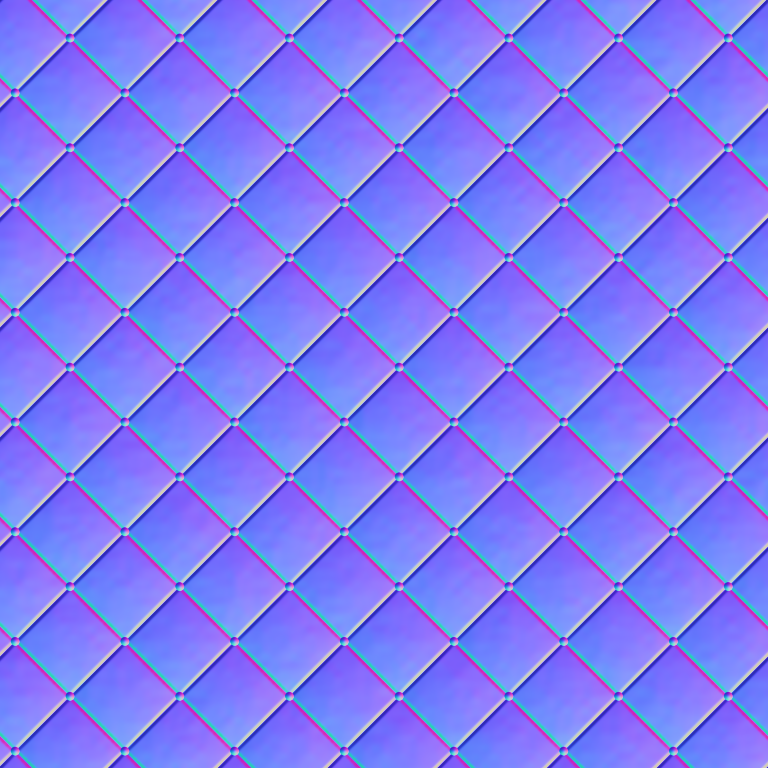
Write a Shadertoy shader that draws this texture map.

```glsl
// Tangent-space normal map of quilted padding: soft diamond pillows, sewn
// grooves along both diagonals and a small round button at each crossing.
// Surface tilts are summed, normalised and encoded with green pointing down.

const float PI = 3.14159265;
const float REPEATS = 7.0;                  // diamonds across and down
const vec2  CROSSING = vec2(0.638, 0.654);  // first crossing, in repeats
const float PILLOW_TILT = 0.46;
const float CELL_VARIATION = 0.05;
const float GROOVE_WIDTH = 0.018;           // distance to the steepest point
const float GROOVE_TILT = 2.1;
const float GROOVE_END = 0.55;              // groove strength beside a button
const float STITCHES = 14.0;                // ripples per diamond side
const float STITCH_DEPTH = 0.14;
const float BUTTON_RADIUS = 0.039;
const float BUTTON_TILT = 1.9;
const float WRINKLE_SCALE = 6.0;            // wrinkle lattice per repeat
const float WRINKLE_TILT = 0.07;
const vec2  BASE_TILT = vec2(-0.015, 0.035);

float hash(vec2 p) {
    return fract(sin(dot(p, vec2(127.1, 311.7))) * 43758.5453);
}

// Value noise that wraps after the given number of lattice cells.
float tileNoise(vec2 p, float period) {
    vec2 i = floor(p);
    vec2 f = fract(p);
    f = f * f * (3.0 - 2.0 * f);
    float bottom = mix(hash(mod(i, period)),
                       hash(mod(i + vec2(1.0, 0.0), period)), f.x);
    float top = mix(hash(mod(i + vec2(0.0, 1.0), period)),
                    hash(mod(i + 1.0, period)), f.x);
    return mix(bottom, top, f.y);
}

float wrinkleHeight(vec2 p) {
    float period = REPEATS * WRINKLE_SCALE;
    return 0.65 * tileNoise(p * WRINKLE_SCALE, period)
         + 0.35 * tileNoise(p * WRINKLE_SCALE * 2.0, period * 2.0);
}

// Diagonal coordinates: x counts falling lines, y counts rising lines.
vec2 toDiagonal(vec2 p)   { return vec2(p.x + p.y, p.x - p.y); }
vec2 fromDiagonal(vec2 d) { return 0.5 * vec2(d.x + d.y, d.x - d.y); }

// Smooth odd slope profile with peaks of +-1 at x = +-width.
vec2 grooveProfile(vec2 x, float width) {
    vec2 t = x / width;
    return t * exp(0.5 - 0.5 * t * t);
}

void mainImage(out vec4 fragColor, in vec2 fragCoord) {
    vec2 p = fragCoord / iResolution.xy * REPEATS;
    float pixel = REPEATS / min(iResolution.x, iResolution.y);
    vec2 diagonal = toDiagonal(p - CROSSING);
    vec2 cell = floor(diagonal);
    vec2 fromCenter = fract(diagonal) - 0.5;
    vec2 fromLine = diagonal - floor(diagonal + 0.5);

    // Pillow, leaning slightly differently in each diamond
    vec2 cellCenter = mod(fromDiagonal(cell + 0.5) + 0.25, REPEATS);
    vec2 cellId = floor(cellCenter * 2.0);
    vec2 lean = vec2(hash(cellId + 3.7), hash(cellId + 19.1)) - 0.5;
    vec2 diagonalTilt = PILLOW_TILT * fromCenter;
    vec2 tilt = BASE_TILT + CELL_VARIATION * lean;

    // Fine cloth wrinkles from the slope of the noise
    float stepSize = 0.04;
    float height = wrinkleHeight(p);
    vec2 rise = vec2(wrinkleHeight(p + vec2(stepSize, 0.0)),
                     wrinkleHeight(p + vec2(0.0, stepSize))) - height;
    tilt -= WRINKLE_TILT * rise / (stepSize * WRINKLE_SCALE);

    // Grooves fade towards the buttons; falling lines show stitch ripples
    float width = max(GROOVE_WIDTH, pixel);
    vec2 strength = mix(vec2(GROOVE_END), vec2(1.0),
                        smoothstep(0.0, 0.3, abs(fromLine.yx)));
    strength.x *= 1.0 + STITCH_DEPTH * sin(2.0 * PI * STITCHES * diagonal.y);
    diagonalTilt -= GROOVE_TILT * strength * grooveProfile(fromLine, width);
    tilt += vec2(diagonalTilt.x + diagonalTilt.y,
                 diagonalTilt.x - diagonalTilt.y) * inversesqrt(2.0);

    // Domed button at each crossing
    vec2 fromButton = fromDiagonal(fromLine);
    float edge = max(0.2 * BUTTON_RADIUS, 0.7 * pixel);
    float button = 1.0 - smoothstep(BUTTON_RADIUS - edge, BUTTON_RADIUS + edge,
                                    length(fromButton));
    tilt = mix(tilt, BUTTON_TILT * fromButton / BUTTON_RADIUS, button);

    vec3 normal = normalize(vec3(tilt, 1.0));
    fragColor = vec4(0.5 + 0.5 * normal * vec3(1.0, -1.0, 1.0), 1.0);
}
```
